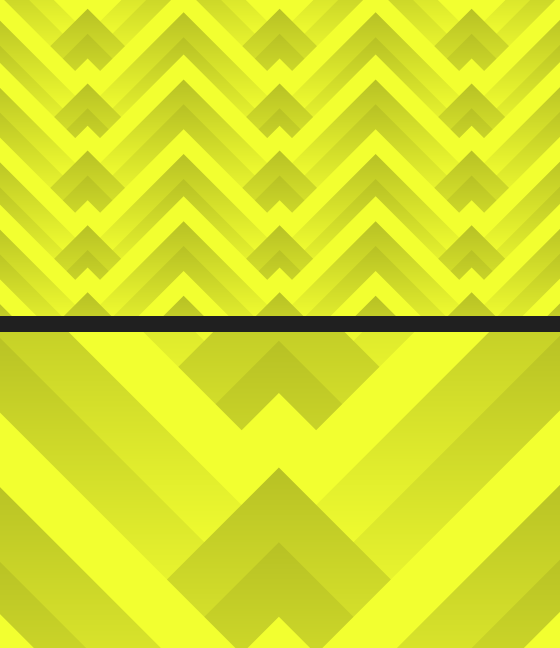
Top, the full canvas; bottom, a detail of the centre.
Give the GLSL for this pattern, as a WebGL 2 fragment shader.

```glsl
#version 300 es
precision highp float;
// Stacked yellow chevrons with small gables set into every valley.
// Each row folds into diagonal coordinates, where bands are plain intervals;
// the shaded bands fade downward from their own apex.

uniform vec2 u_resolution;
out vec4 fragColor;

// Lengths are in band widths, with y pointing down.
const float BANDS_PER_HEIGHT = 12.706;
const float HALF_PERIOD = 3.86;    // horizontal distance from valley to peak
const float LONG_ROW = 3.0;        // rows alternate between two heights
const float SHORT_ROW = 2.7;
const vec2 ORIGIN = vec2(-0.015, 0.353);

const vec3 YELLOW = vec3(0.95, 1.0, 0.19);
const float APEX_SHADE = 0.757;
const float FOOT_SHADE = 0.984;
const int SAMPLES = 4;             // per axis, for smooth edges

// Brightness of a band that fades out below its apex.
float bandShade(float y, float apexY) {
    return mix(APEX_SHADE, FOOT_SHADE, clamp((y - apexY) / HALF_PERIOD, 0.0, 1.0));
}

float chevronShade(vec2 pos) {
    // Fold around the valley, then measure along both diagonals.
    float side = abs(mod(pos.x + HALF_PERIOD, 2.0 * HALF_PERIOD) - HALF_PERIOD);
    float falling = pos.y + side;
    float rising = pos.y - side;

    // Find the row and its height.
    float local = mod(falling, LONG_ROW + SHORT_ROW);
    float isShort = step(LONG_ROW, local);
    float rowStart = falling - local + isShort * LONG_ROW;
    float rowHeight = mix(LONG_ROW, SHORT_ROW, isShort);

    // Gables cover the arms; arms start with one plain band, gables end with it.
    bool gable = rising >= rowStart;
    float across = gable ? rising - rowStart : falling - rowStart - 1.0;
    if (across < 0.0 || across >= rowHeight - 1.0) return 1.0;

    float apexY = rowStart + step(1.0, across) + (gable ? 0.0 : 1.0 - HALF_PERIOD);
    return bandShade(pos.y, apexY);
}

// Canvas position to band widths, centred across and measured from the top.
vec2 toBands(vec2 coord, vec2 size) {
    vec2 fromTop = vec2(coord.x - 0.5 * size.x, size.y - coord.y);
    return fromTop / size.y * BANDS_PER_HEIGHT - ORIGIN;
}

void main() {
    float shade = 0.0;
    for (int j = 0; j < SAMPLES; j++) {
        for (int i = 0; i < SAMPLES; i++) {
            vec2 offset = (vec2(i, j) + 0.5) / float(SAMPLES) - 0.5;
            shade += chevronShade(toBands(gl_FragCoord.xy + offset, u_resolution));
        }
    }
    fragColor = vec4(YELLOW * shade / float(SAMPLES * SAMPLES), 1.0);
}
```
